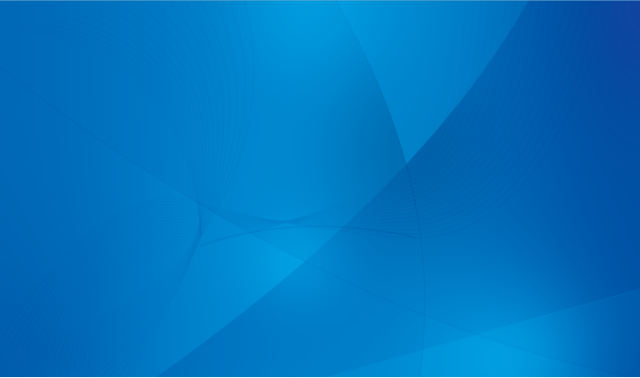
This background is drawn by a Shadertoy shader. Its source:

```glsl
// Blue abstract backdrop: soft glows and curved translucent panels,
// crossed by bundles of fine lines. Each bundle blends one quadratic
// Bezier curve into another; a single light value drives the colour.

float cross2(vec2 a, vec2 b) { return a.x * b.y - a.y * b.x; }

// Approximate distance from the origin to a quadratic Bezier curve
float bezierDistance(vec2 a, vec2 b, vec2 c) {
    vec2 i = a - c, j = c - b, k = b - a, w = j - k;
    float x = cross2(a, c), y = cross2(b, a), z = cross2(c, b);
    vec2 s = 2.0 * (y * j + z * k) - x * i;
    float r = (y * z - 0.25 * x * x) / max(dot(s, s), 1e-9);
    float t = clamp((0.5 * x + y + r * dot(s, w)) / (x + y + z), 0.0, 1.0);
    return length(a + t * (2.0 * k + t * w));
}

float stroke(float d, float width, float px) {
    float w = max(width, 0.6 * px);
    return width / w * (1.0 - smoothstep(w - 0.6 * px, w + 0.8 * px, abs(d)));
}

// Fine lines swept from curve a0-b0-c0 to curve a1-b1-c1
float bundle(vec2 p, vec2 a0, vec2 b0, vec2 c0, vec2 a1, vec2 b1, vec2 c1, float px) {
    const int LINES = 18;
    float ink = 0.0;
    for (int n = 0; n < LINES; n++) {
        float t = float(n) / float(LINES - 1);
        float d = bezierDistance(mix(a0, a1, t) - p, mix(b0, b1, t) - p, mix(c0, c1, t) - p);
        ink += stroke(d, 0.0009, px) * mix(1.0, 0.6, t);
    }
    return min(ink, 1.8);
}

float glow(vec2 p, vec2 center, vec2 radius) {
    vec2 q = (p - center) / radius;
    return exp(-dot(q, q));
}

void mainImage(out vec4 fragColor, in vec2 fragCoord) {
    vec2 p = fragCoord / iResolution.y;
    p.x *= 1.695 * iResolution.y / iResolution.x;
    float px = 1.0 / iResolution.y;

    // Signed offsets from the panel edges
    float diagonal = (p.x - 0.41 - p.y * (1.42 - 0.43 * p.y)) * 0.66;
    float arc = p.x - 1.125 + 0.37 * (p.y - 0.2) * (p.y - 0.2);
    float descent = (p.y - 0.823 + p.x * (0.775 - 0.17 * p.x)) * 0.85;
    float sweep = p.y - 0.28 * (p.x - 0.854);
    float rightOfDiagonal = smoothstep(-px, px, diagonal);
    float rightOfArc = smoothstep(-px, px, arc);
    float belowDescent = smoothstep(px, -px, descent);
    float belowSweep = smoothstep(px, -px, sweep);

    // Horizontal falloff and broad glows
    float light = mix(0.33, 0.66, smoothstep(-0.1, 0.8, p.x));
    light -= 0.6 * smoothstep(1.05, 1.7, p.x);
    light -= 0.14 * glow(p, vec2(0.0, 0.0), vec2(0.3, 0.35));
    light += 0.30 * glow(p, vec2(0.82, 1.0), vec2(0.2, 0.22));
    light += 0.08 * glow(p, vec2(0.72, 0.5), vec2(0.25, 0.25));
    light += 0.24 * glow(p, vec2(0.79, 0.30), vec2(0.13, 0.12));
    light += 0.50 * glow(p, vec2(1.39, 0.03), vec2(0.22, 0.22));

    // Panel shading
    float upperWedge = rightOfArc * (1.0 - rightOfDiagonal);
    float shadow = glow(p, vec2(1.08, 0.60), vec2(0.2, 0.25)) * (1.0 - 0.75 * upperWedge);
    light -= 0.26 * shadow;
    light -= 0.13 * rightOfDiagonal * (1.0 - smoothstep(0.0, 0.5, diagonal));
    light += 0.08 * belowDescent * (1.0 - rightOfDiagonal) * smoothstep(0.2, 0.6, p.x);
    light += 0.05 * upperWedge;
    light += 0.09 * belowSweep * smoothstep(0.3, 0.0, -sweep);
    light += 0.03 * rightOfArc * rightOfDiagonal * belowDescent;

    // Line bundles: upper left fan, its tail, lower left loop, waist, right fan
    float ink = bundle(p, vec2(0.64, 1.02), vec2(0.74, 0.70), vec2(0.53, 0.37),
                          vec2(0.0, 0.92), vec2(0.45, 0.92), vec2(0.53, 0.42), px);
    ink += 0.7 * bundle(p, vec2(0.53, 0.37), vec2(0.45, 0.17), vec2(0.33, 0.0),
                           vec2(0.53, 0.42), vec2(0.52, 0.25), vec2(0.0, 0.04), px);
    ink += 0.8 * bundle(p, vec2(0.0, 0.10), vec2(0.30, 0.55), vec2(0.53, 0.46),
                           vec2(0.24, 0.0), vec2(0.20, 0.33), vec2(0.53, 0.35), px);
    ink += bundle(p, vec2(0.53, 0.46), vec2(0.80, 0.39), vec2(1.10, 0.37),
                     vec2(0.53, 0.35), vec2(0.85, 0.42), vec2(1.10, 0.56), px);
    ink += 0.8 * bundle(p, vec2(1.10, 0.37), vec2(1.45, 0.38), vec2(1.62, 1.02),
                           vec2(1.10, 0.56), vec2(1.24, 0.72), vec2(1.23, 1.02), px);

    // Single accent lines along the edges and the central crest
    float crest = bezierDistance(vec2(0.53, 0.35) - p, vec2(0.79, 0.44) - p, vec2(1.10, 0.372) - p);
    ink += 1.4 * stroke(crest, 0.0014, px);
    ink += 1.1 * stroke(arc, 0.0012, px) + 0.9 * stroke(descent, 0.0012, px);
    light -= 0.09 * ink;
    light += 0.08 * stroke(sweep, 0.0015, px) * smoothstep(1.2, 1.5, p.x);

    // Colour ramp, greener in the shadow and violet in the far corner
    light = clamp(light, 0.0, 1.05);
    vec3 color = vec3(0.0, 0.30 + 0.32 * light, 0.63 + 0.25 * light);
    color.b -= 0.03 * shadow;
    color += vec3(0.06, -0.03, 0.0) * glow(p, vec2(1.7, 1.0), vec2(0.12, 0.25));

    // Pale hairlines at the top and bottom borders
    color = mix(color, vec3(0.95), smoothstep(0.004, 0.002, p.y));
    color = mix(color, vec3(0.4, 0.65, 0.8), 0.6 * smoothstep(0.997, 0.999, p.y));
    fragColor = vec4(color, 1.0);
}
```
